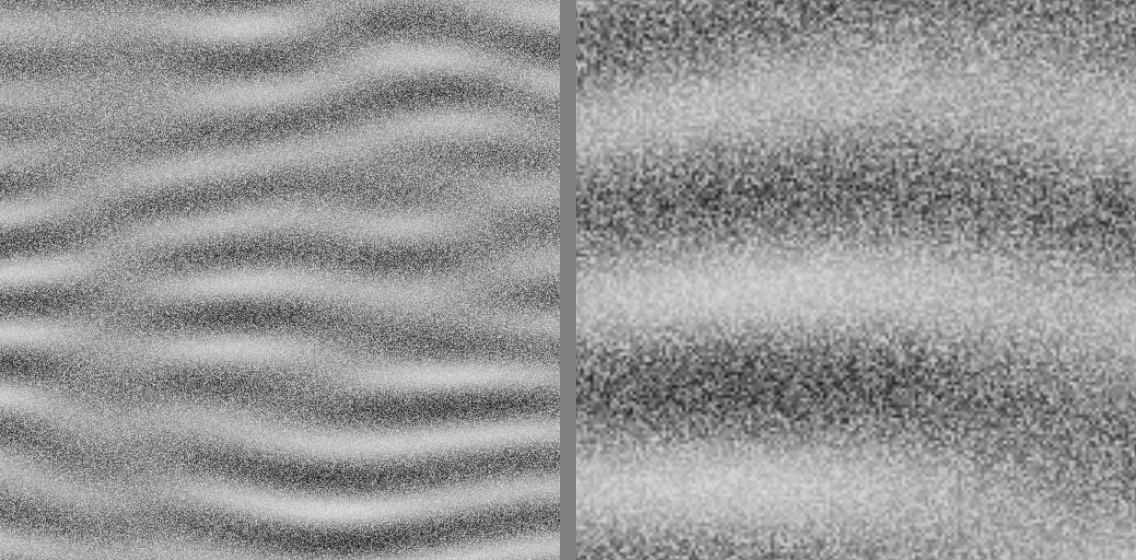
Left: the whole. Right: its middle third, enlarged.
This texture is drawn by a WebGL 2 fragment shader. Its source:

```glsl
#version 300 es
precision highp float;
precision highp int;
// Grey, near-horizontal ripples under fine film-like grain.
// Ripples are a sum of scattered Gabor kernels whose tilt follows gradient noise;
// the grain is hashed per cell and fades out where the ripples are bright.

uniform vec2 u_resolution;
out vec4 fragColor;

const float TAU = 6.2831853;
const float GRAIN_CELLS = 512.0;         // grain cells across the canvas
const vec2 KERNEL_CELL = vec2(0.22, 0.16);
const vec2 KERNEL_SIGMA = vec2(0.15, 0.11);
const float RIPPLE_FREQ = 8.7;           // ripples per canvas height

// Two random values in 0..1 from an integer cell and a seed.
vec2 hash2(ivec2 cell, int seed) {
    const uint MUL = 1664525u;
    uvec2 v = uvec2(cell + ivec2(seed * 7919, seed * 3571)) * MUL + 1013904223u;
    for (int i = 0; i < 2; i++) {
        v.x += v.y * MUL;
        v.y += v.x * MUL;
        v ^= v >> 16;
    }
    return vec2(v >> 8) / 16777216.0;
}

float cornerSlope(ivec2 cell, vec2 offset, int seed) {
    float angle = TAU * hash2(cell, seed).x;
    return dot(vec2(cos(angle), sin(angle)), offset);
}

float gradientNoise(vec2 p, int seed) {
    ivec2 c = ivec2(floor(p));
    vec2 f = fract(p);
    vec2 w = f * f * f * (f * (f * 6.0 - 15.0) + 10.0);
    float low = mix(cornerSlope(c, f, seed),
                    cornerSlope(c + ivec2(1, 0), f - vec2(1, 0), seed), w.x);
    float high = mix(cornerSlope(c + ivec2(0, 1), f - vec2(0, 1), seed),
                     cornerSlope(c + ivec2(1, 1), f - vec2(1, 1), seed), w.x);
    return mix(low, high, w.y);
}

// One wave packet, running along the given tilt.
float gabor(vec2 d, float tilt, float freq, float phase) {
    vec2 e = d / KERNEL_SIGMA;
    float envelope = max(exp(-0.5 * dot(e, e)) - 0.014, 0.0);
    float across = d.y * cos(tilt) - d.x * sin(tilt);
    return envelope * cos(TAU * (across * freq + phase));
}

// Sum of the packets scattered in the surrounding cells.
float ripples(vec2 p, int seed) {
    ivec2 home = ivec2(floor(p / KERNEL_CELL));
    float sum = 0.0;
    for (int y = -2; y <= 2; y++) {
        for (int x = -2; x <= 2; x++) {
            ivec2 cell = home + ivec2(x, y);
            vec2 center = (vec2(cell) + hash2(cell, seed)) * KERNEL_CELL;
            vec2 wave = hash2(cell, seed + 1);
            float tilt = 0.55 * gradientNoise(center * 2.2, seed + 2);
            float freq = RIPPLE_FREQ + 0.8 * (wave.y - 0.5);
            sum += gabor(p - center, tilt, freq, wave.x);
        }
    }
    return sum;
}

// Triangular random value of one grain cell, unit deviation.
float grainValue(ivec2 cell, int seed) {
    vec2 h = hash2(cell, seed);
    return (h.x + h.y - 1.0) * 2.45;
}

// Grain blended between cell centres.
float grain(vec2 p, int seed) {
    vec2 q = p * GRAIN_CELLS - 0.5;
    ivec2 c = ivec2(floor(q));
    vec2 f = fract(q);
    float low = mix(grainValue(c, seed), grainValue(c + ivec2(1, 0), seed), f.x);
    float high = mix(grainValue(c + ivec2(0, 1), seed),
                     grainValue(c + ivec2(1, 1), seed), f.x);
    return mix(low, high, f.y);
}

void main() {
    vec2 p = gl_FragCoord.xy / u_resolution;

    // Ripples gain contrast toward the right.
    float contrast = 0.115 * mix(0.7, 1.15, smoothstep(0.0, 0.9, p.x));
    float level = 0.587 + contrast * ripples(p, 11);

    // Strong grain in the darks, nearly smooth lights.
    float grainDepth = mix(0.14, 0.035, smoothstep(0.45, 0.82, level));
    float grey = level + grainDepth * grain(p, 5);

    fragColor = vec4(vec3(clamp(grey, 0.0, 1.0)), 1.0);
}
```
